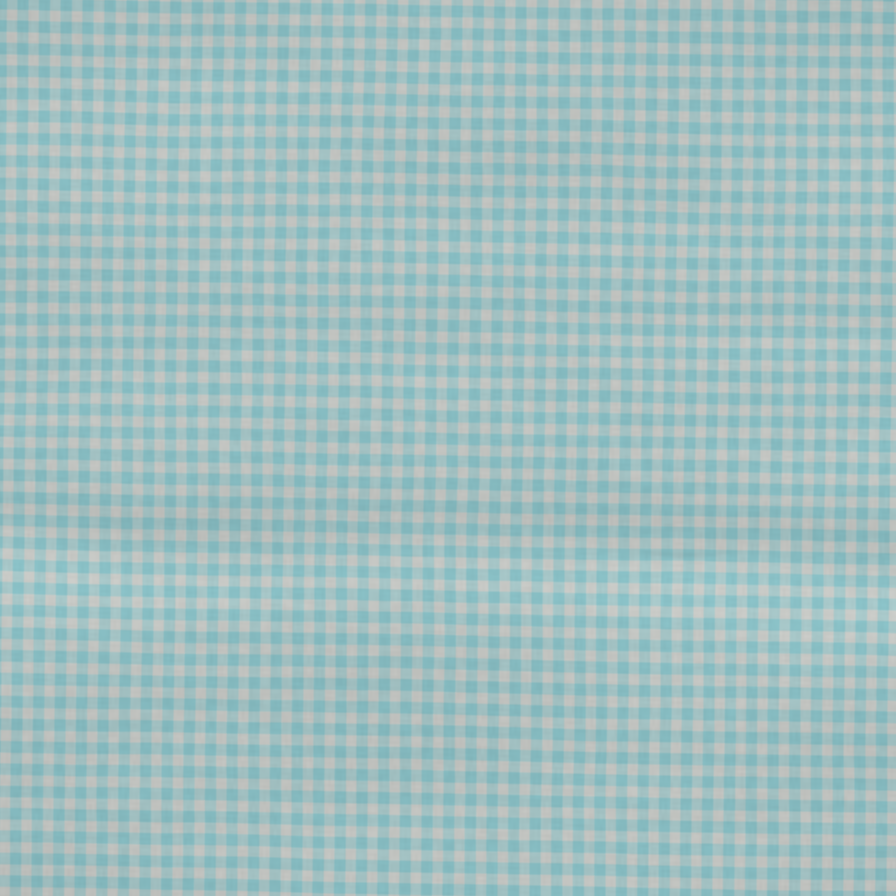
Give the GLSL for this pattern, as a WebGL 2 fragment shader.

```glsl
#version 300 es
precision highp float;

uniform vec2 u_resolution;
out vec4 fragColor;

const vec2 REPEATS = vec2(41.4, 39.8);      // checks across and down
const vec2 ANCHOR = vec2(0.349, 0.651);     // centre of one pale check
const vec2 SKEW = vec2(-0.010, 0.018);      // lean of columns, sag of rows
const float BAND_WIDTH = 0.52;              // blue share of each repeat
const float EDGE_SOFTNESS = 0.06;           // in repeats
const float WARP = 0.0022;                  // waviness of the cloth
const float THREADS = 330.0;
const float THREAD_STRENGTH = 0.022;
const float FOLD_STRENGTH = 0.045;

const vec3 PALE = vec3(0.765, 0.772, 0.758);
const vec3 MID_BLUE = vec3(0.640, 0.762, 0.767);
const vec3 DEEP_BLUE = vec3(0.525, 0.735, 0.757);

float hash(vec2 p) {
    return fract(sin(dot(p, vec2(127.1, 311.7))) * 43758.5453);
}

float noise(vec2 p) {
    vec2 i = floor(p);
    vec2 f = fract(p);
    f = f * f * (3.0 - 2.0 * f);
    float low = mix(hash(i), hash(i + vec2(1.0, 0.0)), f.x);
    float high = mix(hash(i + vec2(0.0, 1.0)), hash(i + 1.0), f.x);
    return mix(low, high, f.y);
}

float fbm(vec2 p) {
    float sum = 0.0;
    float weight = 0.5;
    for (int i = 0; i < 4; i++) {
        sum += weight * noise(p);
        p = p * 2.03 + 17.0;
        weight *= 0.5;
    }
    return sum;
}

// Coverage of the blue bands along each axis; pale at whole numbers
vec2 bands(vec2 cell, vec2 blur) {
    vec2 fromBand = abs(fract(cell) - 0.5) - 0.5 * BAND_WIDTH;
    return 1.0 - smoothstep(-blur, blur, fromBand);
}

// Brightness of the loosely lying cloth
float foldShade(vec2 uv) {
    float shade = (fbm(vec2(uv.x * 2.0, uv.y * 6.0) + 3.0) - 0.47) * 2.0;

    // Long crease: dark above, lit below
    float crease = uv.y - 0.385 - 0.035 * (0.5 - uv.x) + 0.01 * sin(uv.x * 7.0);
    shade -= 0.75 * exp(-pow((crease - 0.03) / 0.035, 2.0));
    shade += 0.55 * exp(-pow((crease + 0.04) / 0.045, 2.0));

    // Fainter fold on the right
    float fold = uv.y - 0.635 + 0.02 * (uv.x - 0.7);
    shade += 0.6 * smoothstep(0.45, 0.8, uv.x) * fold / 0.025
           * exp(-pow(fold / 0.03, 2.0)) * -1.0;

    // Short sharp pucker
    vec2 pucker = uv - vec2(0.765, 0.381);
    float arc = pucker.y - 1.1 * pucker.x * pucker.x;
    shade -= 1.0 * exp(-pow(arc / 0.004, 2.0) - pow(pucker.x / 0.045, 2.0));
    return shade;
}

void main() {
    vec2 uv = gl_FragCoord.xy / u_resolution;

    // Slightly skewed and rippled cloth coordinates
    vec2 ripple = vec2(fbm(uv * 5.0), fbm(uv * 5.0 + 40.0)) - 0.47;
    vec2 cloth = uv - ANCHOR;
    cloth += SKEW * cloth.yx + 2.0 * WARP * ripple;

    // Gingham: none, one or both bands overlapping
    vec2 blur = max(vec2(EDGE_SOFTNESS), 0.75 * REPEATS / u_resolution);
    vec2 blue = bands(cloth * REPEATS, blur);
    vec3 colour = mix(PALE, MID_BLUE, max(blue.x, blue.y));
    colour = mix(colour, DEEP_BLUE, blue.x * blue.y);

    // Thread grain, both directions
    float warpThread = noise(cloth * THREADS * vec2(1.0, 0.25));
    float weftThread = noise(cloth * THREADS * vec2(0.25, 1.0) + 90.0);
    float grain = warpThread + weftThread - 1.0;

    // Folds and vignette
    float corner = dot(uv - 0.5, uv - 0.5);
    float light = 1.0 + FOLD_STRENGTH * foldShade(uv) + THREAD_STRENGTH * grain;
    light *= 1.01 - 0.06 * corner;

    fragColor = vec4(clamp(colour * light, 0.0, 1.0), 1.0);
}
```
